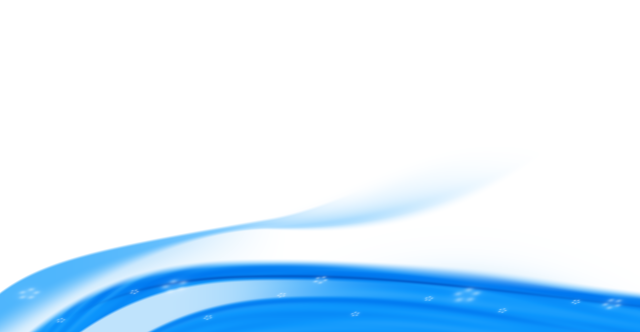
Give the GLSL for this background, as a Shadertoy shader.

```glsl
// Draws flowing blue ribbons with a fading wisp and soft blossoms on white.

const vec3 WHITE = vec3(1.0);
const vec3 PALE = vec3(0.75, 0.89, 0.99);
const vec3 SKY = vec3(0.23, 0.68, 0.99);
const vec3 AZURE = vec3(0.05, 0.59, 0.99);
const vec3 DEEP = vec3(0.0, 0.47, 0.94);
const vec3 SHADOW = vec3(0.0, 0.33, 0.76);

vec2 hashGradient(vec2 cell) {
    float a = fract(sin(dot(cell, vec2(127.1, 311.7))) * 4375.5) * 6.2832;
    return vec2(cos(a), sin(a));
}

float gradientNoise(vec2 p) {
    vec2 i = floor(p), f = fract(p);
    vec2 u = f * f * f * (f * (f * 6.0 - 15.0) + 10.0);
    vec2 e = vec2(0.0, 1.0);
    float low = mix(dot(hashGradient(i), f), dot(hashGradient(i + e.yx), f - e.yx), u.x);
    float high = mix(dot(hashGradient(i + e.xy), f - e.xy), dot(hashGradient(i + e.yy), f - e.yy), u.x);
    return mix(low, high, u.y);
}

// Coverage below an edge; d is the height above it
float below(float d, float softness) {
    float w = max(softness, 1.0 / iResolution.y);
    return 1.0 - smoothstep(-w, w, d);
}

float bell(float d, float width) {
    return exp(-d * d / (width * width));
}

// Hill that drops steeply on the left and levels out on the right
float arch(float x, vec2 peak, float leftFall, float rightFall) {
    float d = x - peak.x;
    float drop = d < 0.0 ? leftFall * pow(-d, 2.75) : rightFall * d * d / (1.0 + 2.0 * d * d);
    return peak.y - drop;
}

float wispTop(float x) {
    return 0.2 + 0.33 * x - 0.084 * exp(-x / 0.075) + 0.1 * smoothstep(0.42, 0.75, x);
}

float wispBase(float x) {
    float d = x - 0.42;
    return 0.313 + (d < 0.0 ? -1.37 * pow(-d, 1.7) : 1.58 * pow(d, 2.3));
}

// Five fuzzy petals, flattened and tilted
float blossom(vec2 q, float size, float turn) {
    q = vec2(q.x, q.y * 1.9 - q.x * 0.3) / size;
    float glow = 0.3 * bell(length(q), 0.9);
    for (int k = 0; k < 5; k++) {
        float a = turn + float(k) * 1.2566;
        glow += 0.6 * bell(length(q - 0.65 * vec2(cos(a), sin(a))), 0.28);
    }
    return min(glow, 1.0);
}

vec3 paintWisp(vec3 color, vec2 p, float bodyTop) {
    float top = wispTop(p.x), base = wispBase(p.x);
    float t = (p.y - base) / max(top - base, 0.01);
    float right = smoothstep(0.3, 0.58, p.x);

    // Pale veil between the wisp and the body
    float veil = (1.0 - smoothstep(0.2, 0.46, p.x)) * below(p.y - top, 0.006);
    veil *= mix(0.35, 1.0, smoothstep(bodyTop - 0.02, base + 0.02, p.y));
    color = mix(color, PALE, veil);

    // Dense along the top at the left, along the base at the right
    float leftShade = smoothstep(-0.35, 0.55, t) * below(p.y - top, 0.006);
    float rise = max(t, 0.0);
    float rightShade = smoothstep(-0.25, 0.22, t) * exp(-2.6 * rise) * below(p.y - top, 0.04) * 1.35;
    float fade = mix(0.85, 0.62, smoothstep(0.05, 0.4, p.x));
    fade *= 1.0 - smoothstep(0.42, 0.86, p.x);
    return mix(color, SKY, clamp(mix(leftShade, rightShade, right) * fade, 0.0, 1.0));
}

vec3 paintBody(vec3 color, vec2 p, float top, float crease) {
    float bandTop = arch(p.x, vec2(0.45, 0.158), 3.5, 0.5);
    float bandBase = arch(p.x, vec2(0.52, 0.1055), 3.3, 0.8);
    float streak = gradientNoise(vec2(p.x * 3.0, (p.y - bandBase) * 34.0));

    // Haze over the right shoulder
    float haze = bell(p.x - 0.77, 0.14) * exp(-max(p.y - top, 0.0) / 0.035);
    color = mix(color, PALE, 0.6 * haze);

    // Main fill, deeper towards the crease
    float depth = bell(p.y - crease - 0.014, 0.022) * smoothstep(0.04, 0.25, p.x);
    vec3 fill = mix(SKY, AZURE, smoothstep(0.0, 0.03, top - p.y));
    fill = mix(fill, DEEP, clamp(depth * 0.8 + streak * 0.9, 0.0, 1.0));
    fill = mix(fill, SKY, clamp(-streak * 0.9, 0.0, 0.6));

    // Pale inner band that melts into blue at the right
    float band = below(p.y - bandTop, 0.006) * (1.0 - below(p.y - bandBase, 0.007));
    float bandFade = 1.0 - smoothstep(0.35, 0.68, p.x);
    fill = mix(fill, mix(PALE, SKY, smoothstep(0.25, 0.6, p.x) * 0.6), band * bandFade);

    // Thin shadows along the creases
    float reach = smoothstep(0.08, 0.35, p.x) * (1.0 - 0.6 * smoothstep(0.6, 0.95, p.x));
    fill = mix(fill, SHADOW, 0.75 * reach * bell(p.y - crease, 0.005));
    fill = mix(fill, DEEP, 0.8 * reach * bell(p.y - bandBase + 0.01, 0.009));

    float softness = mix(0.014, 0.026, bell(p.x - 0.76, 0.15));
    return mix(color, fill, below(p.y - top, softness));
}

void mainImage(out vec4 fragColor, in vec2 fragCoord) {
    vec2 p = fragCoord / iResolution.xy;
    vec2 aspect = vec2(iResolution.x / iResolution.y, 1.0);
    float bodyTop = arch(p.x, vec2(0.43, 0.2085), 3.0, 0.5);
    float crease = arch(p.x, vec2(0.45, 0.168), 2.35, 0.48);
    vec3 color = paintWisp(WHITE, p, bodyTop);
    color = paintBody(color, p, bodyTop, crease);

    // Large blossoms follow the crease, small ones alternate in height
    for (int i = 0; i < 8; i++) {
        float n = float(i);
        vec2 small = vec2(0.095 + 0.115 * n, 0.08 - 0.045 * cos(3.0 * n) * (1.0 - 0.08 * n));
        color = mix(color, WHITE, 0.5 * blossom((p - small) * aspect, 0.015, n));
        if (i > 4) continue;
        float x = 0.045 + 0.228 * n;
        float y = max(arch(x, vec2(0.45, 0.168), 2.35, 0.48), 0.125) - 0.01 - 0.015 * max(n - 2.0, 0.0);
        float size = 0.036 + 0.012 * sin(n * 2.4);
        color = mix(color, WHITE, 0.5 * blossom((p - vec2(x, y)) * aspect, size, n * 1.7));
    }
    fragColor = vec4(color, 1.0);
}
```
